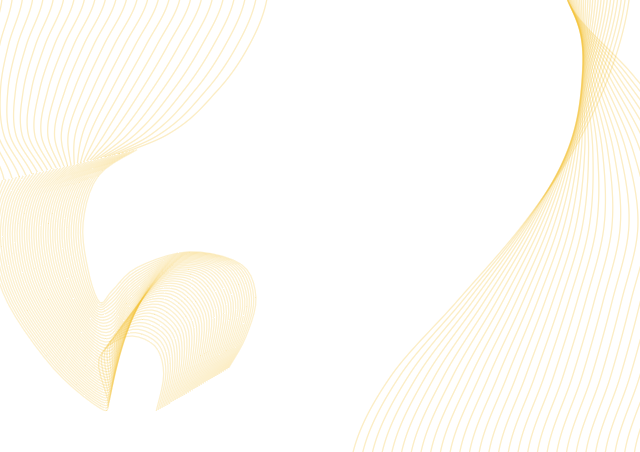
Write a WebGL 2 fragment shader that draws this background.

```glsl
#version 300 es
precision highp float;
// Thin golden line ribbons twisting over a white background.
uniform vec2 u_resolution;
out vec4 fragColor;

// The canvas is 544 units tall, with y measured down from the top.
// Positions across at even heights for the first, middle and last line:
// upper fan (5 knots), then right twist (7 knots).
const vec3 PROFILE[12] = vec3[12](
  vec3(321, 152, -10), vec3(300, 125, -21), vec3(262, 100, -25), vec3(200, 82, -16), vec3(70, 88, 5),
  vec3(757, 701, 683), vec3(733, 702, 762), vec3(690, 706, 833), vec3(628, 697, 870),
  vec3(550, 670, 845), vec3(470, 638, 817), vec3(425, 606, 787));

// First, middle and last guide of the folded sheet
const vec2 INNER[12] = vec2[12](
  vec2(165, 180), vec2(118, 212), vec2(100, 268), vec2(106, 325), vec2(120, 364), vec2(135, 350),
  vec2(165, 322), vec2(228, 303), vec2(290, 318), vec2(308, 358), vec2(296, 405), vec2(275, 443));
const vec2 CENTER[12] = vec2[12](
  vec2(84, 199), vec2(55, 232), vec2(45, 284), vec2(58, 345), vec2(95, 405), vec2(130, 432),
  vec2(150, 400), vec2(183, 345), vec2(225, 340), vec2(252, 375), vec2(248, 425), vec2(232, 469));
const vec2 OUTER[12] = vec2[12](
  vec2(3, 217), vec2(-8, 250), vec2(-10, 300), vec2(10, 366), vec2(65, 444), vec2(120, 491),
  vec2(130, 484), vec2(119, 432), vec2(152, 405), vec2(186, 416), vec2(197, 450), vec2(188, 495));

// Quadratic blend weights from the first guide to the last
vec3 weights(float s) {
  return vec3((1.0 - s) * (1.0 - 2.0 * s), 4.0 * s * (1.0 - s), s * (2.0 * s - 1.0));
}

float stroke(float d, float pixel) {
  return clamp((0.75 - d) / pixel + 0.5, 0.0, 1.0);
}

// Lines that run from top to bottom, from a Catmull-Rom profile
float fan(vec2 p, int start, int count, float spacing, int lines, float pixel) {
  float t = p.y / spacing;
  int k = clamp(int(t), 0, count - 2);
  float u = t - float(k);
  vec3 a = PROFILE[start + max(k - 1, 0)];
  vec3 b = PROFILE[start + k];
  vec3 c = PROFILE[start + k + 1];
  vec3 d = PROFILE[start + min(k + 2, count - 1)];
  vec3 c1 = 0.5 * (c - a);
  vec3 c2 = a - 2.5 * b + 2.0 * c - 0.5 * d;
  vec3 c3 = 0.5 * (3.0 * (b - c) + d - a);
  vec3 x = b + u * (c1 + u * (c2 + u * c3));
  vec3 slope = (c1 + u * (2.0 * c2 + 3.0 * u * c3)) / spacing;
  float ink = 0.0;
  for (int j = 0; j < lines; j++) {
    vec3 w = weights(float(j) / float(lines - 1));
    float m = dot(slope, w);
    ink += stroke(abs(p.x - dot(x, w)) * inversesqrt(1.0 + m * m), pixel);
  }
  return ink;
}

mat3x2 knot(int i) {
  return mat3x2(INNER[i], CENTER[i], OUTER[i]);
}

// True when p is near the hull of two neighbouring guide rungs
bool near(vec2 p, mat3x2 g, mat3x2 h, float margin) {
  vec2 low = min(min(min(g[0], g[1]), g[2]), min(min(h[0], h[1]), h[2])) - margin;
  vec2 high = max(max(max(g[0], g[1]), g[2]), max(max(h[0], h[1]), h[2])) + margin;
  return all(greaterThan(p, low)) && all(lessThan(p, high));
}

// Sheet that folds over itself, drawn as short line pieces
float sheet(vec2 p, float pixel) {
  float ink = 0.0;
  mat3x2 a = knot(0);
  mat3x2 b = a;
  mat3x2 c = knot(1);
  for (int k = 0; k < 11; k++) {
    mat3x2 d = knot(min(k + 2, 11));
    if (near(p, b, c, 20.0)) {
      mat3x2 g = b;
      for (int i = 1; i <= 5; i++) {
        float u = float(i) / 5.0;
        mat3x2 h = b + 0.5 * u * (c - a + u * (2.0 * a - 5.0 * b + 4.0 * c - d + u * (3.0 * (b - c) + d - a)));
        if (near(p, g, h, 8.0)) {
          for (int j = 0; j < 40; j++) {
            vec3 w = weights(float(j) / 39.0);
            vec2 along = h * w - g * w;
            vec2 q = p - g * w;
            float len2 = max(dot(along, along), 1e-4);
            float f = dot(q, along);
            if (f >= 0.0 && f < len2)
              ink += stroke(abs(q.x * along.y - q.y * along.x) * inversesqrt(len2), pixel);
          }
        }
        g = h;
      }
    }
    a = b;
    b = c;
    c = d;
  }
  return ink;
}

void main() {
  float pixel = 544.0 / u_resolution.y;
  vec2 p = vec2(gl_FragCoord.x, u_resolution.y - gl_FragCoord.y) * pixel;
  float ink = 0.0;
  if (p.x > 400.0) ink = fan(p, 5, 7, 90.67, 32, pixel);
  // The fan ends on a slanted fold where the sheet begins
  if (p.x < 340.0 && p.y < 218.0 - 0.231 * p.x) ink = fan(p, 0, 5, 54.25, 27, pixel);
  if (p.x < 314.0 && p.y > 174.0 && p.y < 500.0) ink += 0.8 * sheet(p, pixel);
  // Overlapping lines deepen from pale cream to gold
  vec3 gold = vec3(0.95, 0.74, 0.15);
  fragColor = vec4(mix(vec3(1.0), gold, 1.0 - exp(-0.32 * ink)), 1.0);
}
```
